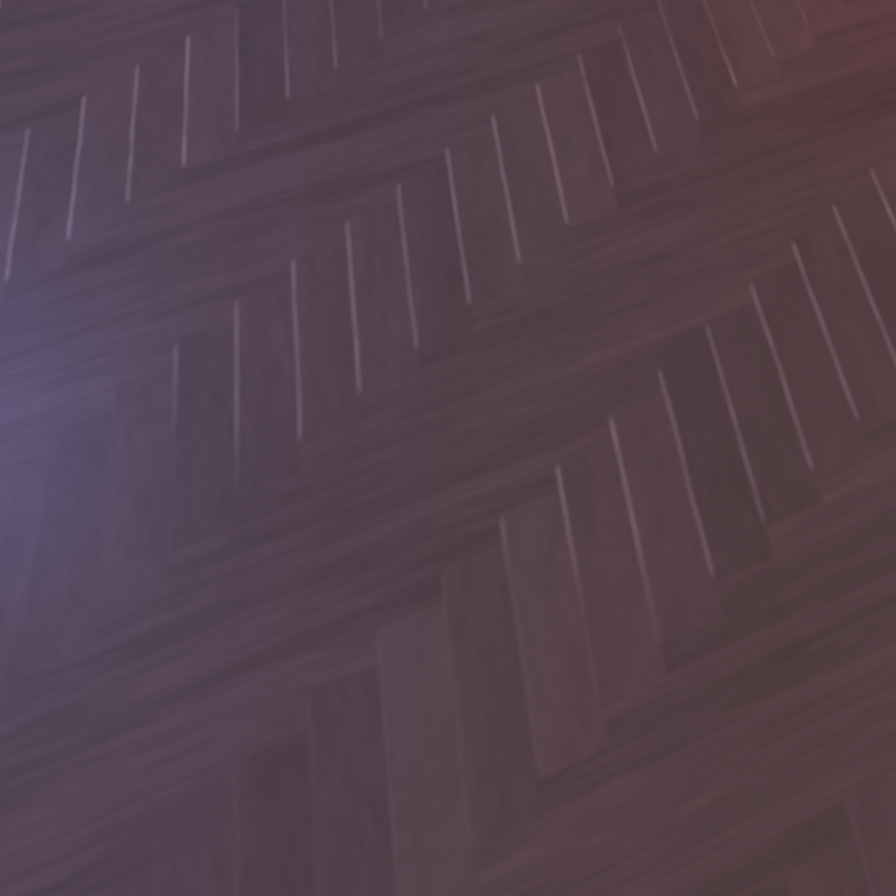
A Shadertoy shader for this texture:

```glsl
// Dark herringbone parquet in perspective, with pale worn seams and a cool sheen from the left.

const float PLANK_LENGTH = 8.0;              // in plank widths
const float PERIOD = 2.0 * PLANK_LENGTH;
const float SOFTNESS = 0.0022;               // focus blur, in canvas units

const vec3 BROWN  = vec3(0.325, 0.248, 0.262);
const vec3 PLUM   = vec3(0.325, 0.262, 0.325);
const vec3 SHEEN  = vec3(0.045, 0.075, 0.140);
const vec3 WARM   = vec3(0.026, -0.016, -0.010);
const vec3 SEAM   = vec3(0.125, 0.120, 0.135);

// Maps floor coordinates (column, row, 1) to the canvas, origin at top left
const mat3 FLOOR_TO_CANVAS = mat3(
     0.0586,  -0.01488, 0.0113,
    -0.00323,  0.01742, -0.0122,
     0.2783,   0.0052,  1.053);

float hash(vec2 p) {
    return fract(sin(dot(p, vec2(127.1, 311.7))) * 43758.545);
}

float noise(vec2 p) {
    vec2 i = floor(p);
    vec2 f = fract(p);
    f = f * f * (3.0 - 2.0 * f);
    return mix(mix(hash(i), hash(i + vec2(1, 0)), f.x),
               mix(hash(i + vec2(0, 1)), hash(i + vec2(1, 1)), f.x), f.y);
}

vec2 canvasToFloor(vec2 p) {
    vec3 q = inverse(FLOOR_TO_CANVAS) * vec3(p, 1.0);
    return q.xy / q.z;
}

// Streaks along the plank: x runs across it, y along it
float grain(vec2 p, float seed) {
    p += seed * vec2(37.0, 19.0);
    p.x += 0.12 * p.y * (seed - 0.5) + 0.3 * noise(p * vec2(1.5, 0.7));
    float broad = noise(p * vec2(1.6, 0.22));
    float medium = noise(p * vec2(6.0, 0.7));
    float fine = noise(p * vec2(14.0, 2.2));
    return 0.4 * broad + 0.32 * medium + 0.28 * fine - 0.5;
}

// Brightness of the wood at a floor point
float woodTone(vec2 ground) {
    vec2 cell = floor(ground);
    float diagonal = cell.x + cell.y;
    bool upright = mod(diagonal, PERIOD) < PLANK_LENGTH;
    float lap = floor(diagonal / PERIOD);
    float plank = hash(vec2(upright ? cell.x : cell.y + 71.0, lap));
    if (upright) return 1.0 + 0.15 * grain(ground, plank) + 0.08 * (plank - 0.5);
    // Flat planks share one grain, so that streaks flow across their joints
    return 0.995 + 0.24 * grain(ground.yx, 0.5) + 0.045 * (plank - 0.5);
}

// Long edge of a plank; x runs across it, y along it, from start for one plank length
float seam(vec2 p, float start, float halfWidth, float blur) {
    float id = floor(p.x + 0.5);
    float along = mod(p.y + id - start, PERIOD);
    float wobble = 0.025 * (noise(vec2(p.y * 0.7, id * 7.3)) - 0.5);
    float line = 1.0 - smoothstep(halfWidth - blur, halfWidth + blur, abs(p.x - id + wobble));
    float span = smoothstep(0.0, 0.4, along)
               * (1.0 - smoothstep(PLANK_LENGTH - 0.5, PLANK_LENGTH, along));
    float lap = floor((p.y + id - start) / PERIOD);
    float strength = mix(0.7, 1.0, hash(vec2(id, lap)));
    float wear = mix(0.6, 1.0, noise(vec2(p.y * 1.3, id * 3.1)));
    return line * span * strength * wear;
}

// Where the upright seams catch the light
float seamLight(vec2 p) {
    float lower = smoothstep(0.44, 0.57, p.y - 0.35 * (p.x - 0.3));
    float left = smoothstep(0.24, 0.14, p.x) * smoothstep(0.34, 0.44, p.y);
    float top = smoothstep(0.10, 0.03, p.y) * smoothstep(0.22, 0.30, p.x);
    float right = smoothstep(0.62, 0.90, p.x - 1.5 * p.y);
    return (1.0 - 0.85 * lower) * (1.0 - 0.75 * left) * (1.0 - 0.5 * top) * (1.0 - 0.5 * right);
}

// Room light: plum to brown, cool glow at the left, warm upper right corner
vec3 floorLight(vec2 p) {
    vec3 color = mix(PLUM, BROWN, smoothstep(0.0, 0.9, p.x + 0.10 * (p.y - 0.5)));
    vec2 glow = (p - vec2(-0.04, 0.48)) / vec2(0.22, 0.25);
    color += SHEEN * exp(-dot(glow, glow));
    vec2 corner = (p - vec2(1.03, 0.03)) / vec2(0.28, 0.18);
    return color + WARM * exp(-dot(corner, corner));
}

void mainImage(out vec4 fragColor, in vec2 fragCoord) {
    vec2 uv = fragCoord / iResolution.xy;
    vec2 p = vec2(uv.x, 1.0 - uv.y);
    vec2 ground = canvasToFloor(p);
    vec2 pixel = fwidth(ground);

    // Wood, averaged over a small ring for soft plank edges
    float tone = 0.0;
    for (int i = 0; i < 6; i++) {
        float angle = 6.2832 * (float(i) + 0.25) / 6.0;
        tone += woodTone(canvasToFloor(p + SOFTNESS * vec2(cos(angle), sin(angle)))) / 6.0;
    }
    vec3 color = floorLight(p) * tone;

    // Pale upright seams, and barely visible flat ones
    float uprightSeam = seam(ground, 0.0, 0.042, 0.034 + 0.4 * pixel.x);
    float flatSeam = seam(ground.yx, PLANK_LENGTH, 0.06, 0.06 + 0.5 * pixel.y);
    color += SEAM * (uprightSeam * seamLight(p) + 0.06 * flatSeam);

    fragColor = vec4(color, 1.0);
}
```
